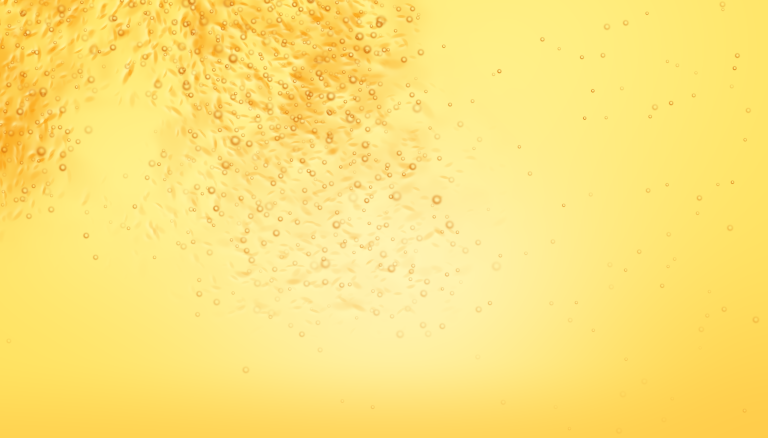
A Shadertoy shader for this texture:

```glsl
// Golden sparkling liquid: a soft amber gradient carrying a swirling plume of
// streaks and bubbles. Density blobs shape the plume; jittered cell grids
// scatter oriented flecks and ringed bubbles according to that density.

const vec3 AMBER   = vec3(1.00, 0.88, 0.36);
const vec3 LEMON   = vec3(1.00, 0.94, 0.52);
const vec3 CREAM   = vec3(1.00, 0.955, 0.70);
const vec3 HONEY   = vec3(1.00, 0.79, 0.28);
const vec3 ORANGE  = vec3(0.98, 0.64, 0.08);
const vec3 PEACH   = vec3(0.97, 0.74, 0.32);
const vec3 RIM     = vec3(0.84, 0.47, 0.06);
const vec3 SPARKLE = vec3(1.00, 0.97, 0.70);
const float FLECK_STRENGTH = 0.60;
const float LIGHT_STRENGTH = 0.50;
const float RIM_STRENGTH   = 0.75;

vec3 hash3(vec2 p) {
    vec3 q = fract(vec3(p.xyx) * vec3(0.1031, 0.1030, 0.0973));
    q += dot(q, q.yxz + 33.33);
    return fract((q.xxy + q.yzz) * q.zyx);
}

float noise(vec2 p) {
    vec2 i = floor(p), f = fract(p);
    f = f * f * (3.0 - 2.0 * f);
    float low = mix(hash3(i).x, hash3(i + vec2(1, 0)).x, f.x);
    float high = mix(hash3(i + vec2(0, 1)).x, hash3(i + vec2(1, 1)).x, f.x);
    return mix(low, high, f.y);
}

float glow(vec2 p, vec2 centre, vec2 radius) {
    vec2 d = (p - centre) / radius;
    return exp(-dot(d, d));
}

// Flat-topped blob with a quicker falloff at its edge
float patchMask(vec2 p, vec2 centre, vec2 radius) {
    vec2 d = (p - centre) / radius;
    float q = dot(d, d);
    return exp(-q * q);
}

float plumeDensity(vec2 p) {
    float d = 0.75 * patchMask(p, vec2(0.62, 0.96), vec2(0.31, 0.30));
    d += 0.50 * patchMask(p, vec2(0.68, 0.56), vec2(0.41, 0.27));
    d += 0.30 * glow(p, vec2(0.80, 0.35), vec2(0.24, 0.10));
    d += 0.75 * glow(p, vec2(0.10, 1.02), vec2(0.30, 0.20));
    d += 1.00 * glow(p, vec2(-0.02, 0.70), vec2(0.19, 0.18));
    d -= 0.40 * glow(p, vec2(0.25, 0.68), vec2(0.08, 0.09));
    return clamp(d, 0.0, 1.1);
}

vec3 background(vec2 p) {
    vec3 col = mix(AMBER, LEMON, 0.9 * glow(p, vec2(1.16, 0.92), vec2(0.60, 0.45)));
    col = mix(col, LEMON, 0.9 * glow(p, vec2(0.32, 0.60), vec2(0.45, 0.32)));
    col = mix(col, CREAM, glow(p, vec2(0.90, 0.38), vec2(0.50, 0.38)));
    col = mix(col, HONEY, 0.7 * (1.0 - smoothstep(-0.06, 0.19, p.y)));
    return mix(col, HONEY, 0.7 * glow(p, vec2(1.78, 0.02), vec2(0.36, 0.28)));
}

// Curved strokes along the swirl: x is shadow, y is the lit flank
vec2 flecks(vec2 p, float cell, float seed) {
    vec2 base = floor(p / cell), sum = vec2(0.0);
    for (int j = -1; j <= 1; j++)
    for (int i = -1; i <= 1; i++) {
        vec2 id = base + vec2(i, j);
        vec3 h = hash3(id + seed), k = hash3(id + seed + 57.0);
        vec2 c = (id + h.xy) * cell, d = p - c;
        float angle = 0.8 + 1.9 * smoothstep(0.15, 0.7, c.x) + 0.8 * (1.0 - c.y);
        angle += (k.x - 0.5) * 1.5;
        vec2 along = vec2(cos(angle), sin(angle));
        vec2 q = vec2(dot(d, along), dot(d, vec2(-along.y, along.x)));
        q /= cell * vec2(0.24 + 0.20 * k.y, 0.10 + 0.09 * k.z);
        q.y += (k.z - 0.5) * q.x * q.x;
        float amount = smoothstep(0.0, 0.35, plumeDensity(c) - 0.62 * h.z) * (0.5 + 0.5 * k.y);
        float body = dot(q, q), flank = dot(q - vec2(0.3, 1.7), q - vec2(0.3, 1.7));
        sum += amount * vec2(exp(-body * body), exp(-flank));
    }
    return sum;
}

// Glassy rings: x is the dark rim, y is the bright interior
vec2 bubbles(vec2 p, float cell, float size, float plumeShare, float seed) {
    vec2 base = floor(p / cell), sum = vec2(0.0);
    for (int j = -1; j <= 1; j++)
    for (int i = -1; i <= 1; i++) {
        vec2 id = base + vec2(i, j);
        vec3 h = hash3(id + seed), k = hash3(id + seed + 91.0);
        vec2 c = (id + h.xy) * cell, d = p - c;
        float crowd = plumeDensity(c) + 0.5 * glow(c, vec2(0.78, 0.88), vec2(0.16, 0.24));
        float stray = 0.02 + 0.30 * patchMask(c, vec2(1.46, 0.90), vec2(0.38, 0.19))
            + 0.24 * glow(c, vec2(1.45, 0.32), vec2(0.34, 0.30));
        float present = step(h.z, mix(stray, 0.8 * crowd, plumeShare));
        float r = size * mix(0.5, 1.0, k.x * k.x);
        float rim = (length(d) - r * 0.72) / max(r * 0.33, 0.6 / iResolution.y);
        float shade = 0.85 - 0.35 * dot(d, vec2(0.6, 0.8)) / r;
        float fade = present * mix(0.2, 1.0, k.y) * mix(0.35, 1.0, smoothstep(0.2, 0.7, p.y));
        sum += fade * vec2(exp(-rim * rim) * shade, glow(d, vec2(-0.1, 0.15) * r, vec2(0.42 * r)));
    }
    return sum;
}

void mainImage(out vec4 fragColor, in vec2 fragCoord) {
    vec2 p = fragCoord / iResolution.y;
    vec3 col = background(p);
    float depth = smoothstep(0.35, 0.95, p.y + 0.25 * glow(p, vec2(0.0, 0.6), vec2(0.25)));
    vec3 ink = mix(PEACH, ORANGE, depth);

    // Cloudy plume tint, deepest at the left edge and top
    float cloud = smoothstep(0.3, 0.75, 0.6 * noise(p * 13.0) + 0.4 * noise(p * 29.0 + 5.0));
    col = mix(col, ink, clamp(plumeDensity(p) * cloud * (0.12 + 0.5 * depth), 0.0, 0.7));
    col = mix(col, ORANGE, 0.55 * glow(p, vec2(-0.02, 0.70), vec2(0.12, 0.17)));

    // Swirling flecks at three scales
    vec2 strokes = 0.6 * flecks(p, 0.066, 3.0) + flecks(p, 0.040, 29.0) + 0.9 * flecks(p, 0.025, 71.0);
    col = mix(col, SPARKLE, clamp(strokes.y * LIGHT_STRENGTH, 0.0, 0.75));
    col = mix(col, ink, clamp(strokes.x * FLECK_STRENGTH * (0.55 + 0.45 * depth), 0.0, 0.85));

    // Crowded plume bubbles, then small strays
    vec2 fizz = bubbles(p, 0.043, 0.0120, 1.0, 11.0) + 0.8 * bubbles(p, 0.026, 0.0080, 1.0, 47.0);
    fizz += bubbles(p, 0.045, 0.0078, 0.0, 83.0);
    col = mix(col, RIM, clamp(fizz.x * RIM_STRENGTH, 0.0, 0.8));
    col = mix(col, SPARKLE, clamp(fizz.y * 0.4, 0.0, 0.6));
    fragColor = vec4(col, 1.0);
}
```
